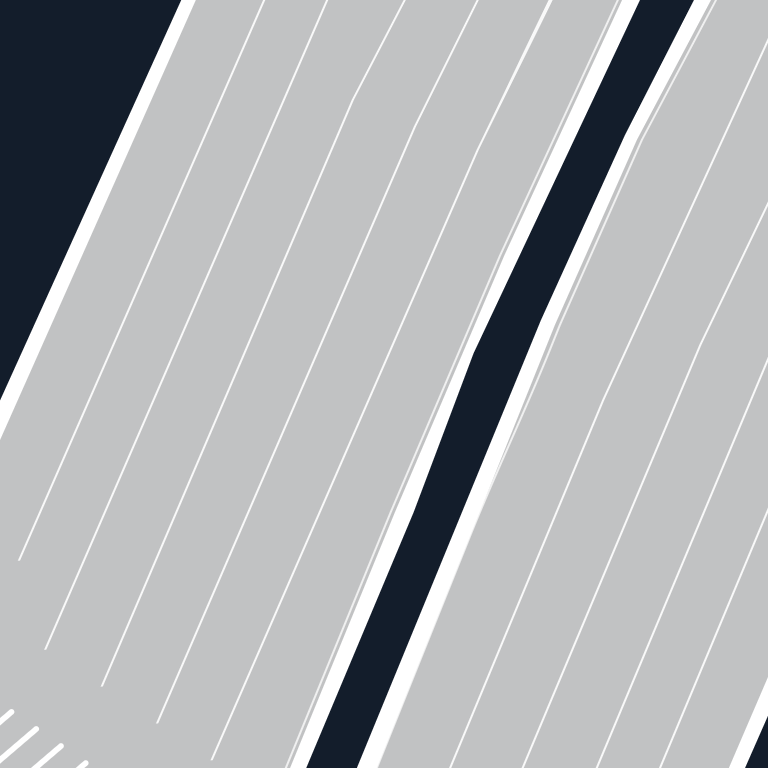
Write a Shadertoy shader that draws this background.

```glsl
// Horizontal position of a leaning edge with two bends, t measured downward
float edgeX(float t, float top, vec2 bends, vec3 slopes) {
    return top - slopes.x * min(t, bends.x)
               - slopes.y * clamp(t - bends.x, 0.0, bends.y - bends.x)
               - slopes.z * max(t - bends.y, 0.0);
}

// Antialiased coverage of a signed distance
float cover(float d) {
    return clamp(0.5 - d * iResolution.y, 0.0, 1.0);
}

// Coverage to the left of a leaning edge
float leftOf(float x, float edge) {
    return cover((x - edge) * 0.915);
}

float hairline(float x, float edge, float halfWidth) {
    return cover(abs(x - edge) * 0.915 - halfWidth);
}

float segment(vec2 p, vec2 a, vec2 b) {
    vec2 pa = p - a, ba = b - a;
    return length(pa - ba * clamp(dot(pa, ba) / dot(ba, ba), 0.0, 1.0));
}

void mainImage(out vec4 fragColor, in vec2 fragCoord) {
    vec2 p = fragCoord / iResolution.xy;
    float x = p.x, t = 1.0 - p.y;
    vec3 navy = vec3(0.075, 0.112, 0.168);
    vec3 asphalt = vec3(0.757, 0.761, 0.765);
    vec3 paint = vec3(1.0);
    vec3 color = asphalt;

    // Lane lines: top position, bend depth, upper slope, lower slope
    vec4 lanes[9] = vec4[9](
        vec4(0.344, 0.20, 0.4375, 0.4375), vec4(0.426, 0.20, 0.434, 0.434),
        vec4(0.527, 0.13, 0.520, 0.428), vec4(0.622, 0.165, 0.496, 0.432),
        vec4(0.717, 0.195, 0.487, 0.436), vec4(1.024, 0.521, 0.458, 0.416),
        vec4(1.127, 0.449, 0.479, 0.420), vec4(1.196, 0.50, 0.419, 0.419),
        vec4(1.278, 0.50, 0.4186, 0.4186));
    for (int i = 0; i < 9; i++) {
        vec4 lane = lanes[i];
        float end = i == 0 ? 0.73 : i < 5 ? 0.798 + 0.048 * float(i) : 2.0;
        float halfWidth = i == 4 ? mix(0.0024, 0.0013, smoothstep(0.0, 0.2, t)) : 0.0013;
        float center = edgeX(t, lane.x, vec2(lane.y, 2.0), lane.zww);
        color = mix(color, paint, 0.9 * hairline(x, center, halfWidth) * cover(t - end));
    }

    // Short hatch strokes in the lower corner
    for (int i = 0; i < 4; i++) {
        vec2 tip = vec2(0.015, 0.073) + float(i) * vec2(0.0322, -0.0222);
        color = mix(color, paint, cover(segment(p, tip, tip - vec2(0.076, 0.065)) - 0.0037));
    }

    // Outer borders and the ground beyond them
    color = mix(color, paint, leftOf(x, 0.255 - 0.445 * t));
    color = mix(color, navy, leftOf(x, 0.236 - 0.4525 * t));
    color = mix(color, paint, 1.0 - leftOf(x, 1.0 - 0.43 * (t - 0.8815)));
    color = mix(color, navy, 1.0 - leftOf(x, 1.0 - 0.44 * (t - 0.932)));

    // Median: fine trim, white shoulders, dark core
    float shoulderL = edgeX(t, 0.810, vec2(0.333, 0.667), vec3(0.461, 0.426, 0.410));
    float shoulderR = edgeX(t, 0.9258, vec2(0.182, 0.423), vec3(0.530, 0.443, 0.402));
    float coreL = edgeX(t, 0.8333, vec2(0.46, 0.667), vec3(0.471, 0.377, 0.420));
    float coreR = edgeX(t, 0.9036, vec2(0.176, 0.417), vec3(0.511, 0.454, 0.411));
    float trimR = shoulderR + mix(0.0065, 0.0, smoothstep(0.45, 0.7, t));
    color = mix(color, paint, 0.75 * hairline(x, shoulderL - 0.0055, 0.0013));
    color = mix(color, paint, 0.75 * hairline(x, trimR, 0.0013));
    color = mix(color, paint, leftOf(x, shoulderR) * (1.0 - leftOf(x, shoulderL)));
    color = mix(color, navy, leftOf(x, coreR) * (1.0 - leftOf(x, coreL)));

    fragColor = vec4(color, 1.0);
}
```
